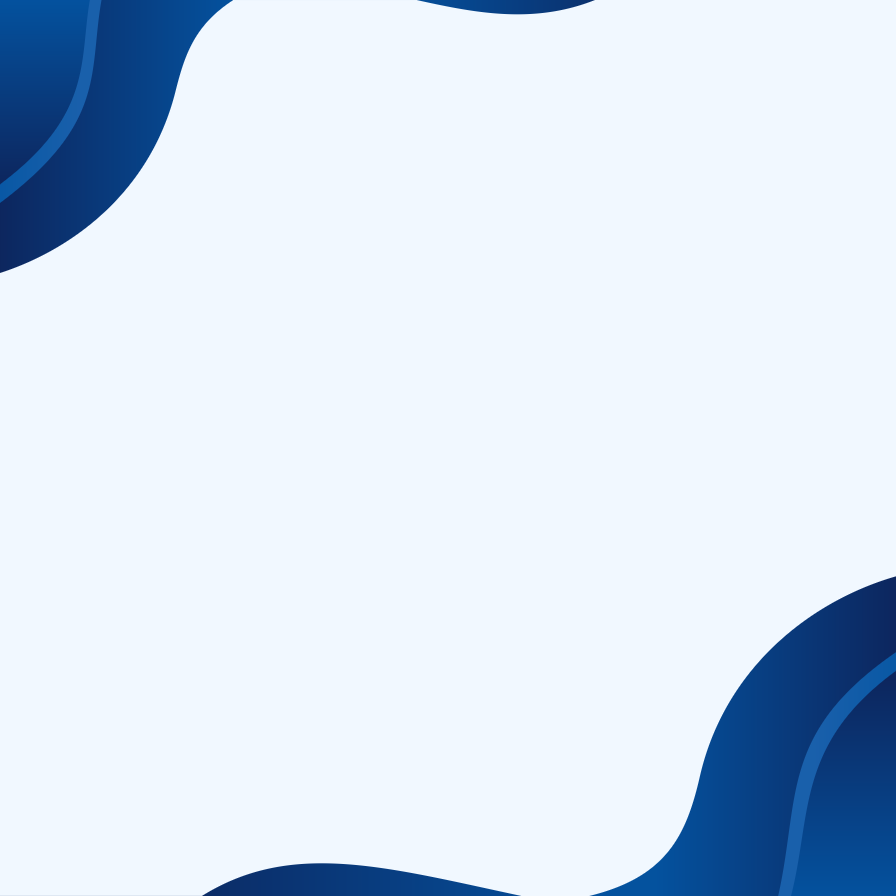
This background is drawn by a Shadertoy shader. Its source:

```glsl
#define GRID 768.0
#define PAPER vec3(0.945, 0.973, 1.0)
#define NAVY vec3(0.05, 0.15, 0.37)
#define AZURE vec3(0.015, 0.32, 0.62)
#define RIBBON_START vec3(0.035, 0.345, 0.645)
#define RIBBON_END vec3(0.10, 0.375, 0.67)

vec2 bezier(vec2 a, vec2 b, vec2 c, vec2 d, float t) {
    float s = 1.0 - t;
    return s * s * s * a + 3.0 * s * s * t * b + 3.0 * s * t * t * c + t * t * t * d;
}

// Signed distance estimate to a curve whose y falls from a to d; negative on the low-x side
float curveSide(vec2 p, vec2 a, vec2 b, vec2 c, vec2 d) {
    float lo = 0.0, hi = 1.0;
    for (int i = 0; i < 16; i++) {
        float mid = 0.5 * (lo + hi);
        if (bezier(a, b, c, d, mid).y > p.y) lo = mid;
        else hi = mid;
    }
    float t = 0.5 * (lo + hi), s = 1.0 - t;
    vec2 tangent = s * s * (b - a) + 2.0 * s * t * (c - b) + t * t * (d - c);
    float side = (p.x - bezier(a, b, c, d, t).x) * abs(tangent.y) / length(tangent);
    return p.y > a.y ? max(side, p.y - a.y) : side;
}

float coverage(float side, float pixel) {
    return clamp(0.5 - side / pixel, 0.0, 1.0);
}

// Corner layers, with q measured inward from the corner
vec3 paintCorner(vec3 color, vec2 q, float wave, float outer, float inner, vec2 reach, float pixel) {
    vec3 waveColor = mix(NAVY, AZURE, clamp(q.x / reach.x, 0.0, 1.0));
    vec3 ribbonColor = mix(RIBBON_START, RIBBON_END, clamp(q.x / 70.0, 0.0, 1.0));
    vec3 coreColor = mix(AZURE, NAVY, clamp(q.y / reach.y, 0.0, 1.0));
    color = mix(color, waveColor, coverage(wave, pixel));
    color = mix(color, ribbonColor, coverage(outer, pixel));
    return mix(color, coreColor, coverage(inner, pixel));
}

void mainImage(out vec4 fragColor, in vec2 fragCoord) {
    vec2 p = fragCoord / iResolution.xy * GRID;
    float pixel = GRID / iResolution.y;
    vec3 color = PAPER;

    // Shallow swells along the top and bottom
    vec2 top = vec2(GRID - p.y, p.x);
    float topSwell = curveSide(top, vec2(0, 510), vec2(21, 457), vec2(11, 407), vec2(0, 357));
    float bottomSwell = curveSide(p.yx, vec2(0, 447), vec2(25, 330), vec2(48, 250), vec2(0, 173));
    vec3 topColor = mix(AZURE, NAVY, clamp((p.x - 340.0) / 225.0, 0.0, 1.0));
    vec3 bottomColor = mix(NAVY, AZURE, clamp((p.x - 120.0) / 400.0, 0.0, 1.0));
    color = mix(color, topColor, coverage(topSwell, pixel));
    color = mix(color, bottomColor, coverage(bottomSwell, pixel));

    // Upper left corner
    vec2 q = vec2(p.x, GRID - p.y);
    float wave = q.y > 80.0
        ? curveSide(q, vec2(0, 234), vec2(62, 214), vec2(128, 165), vec2(150, 80))
        : curveSide(q, vec2(150, 80), vec2(158, 48), vec2(166, 22), vec2(200, 0));
    float outer = curveSide(q, vec2(0, 174), vec2(92, 105), vec2(76, 62), vec2(87, 0));
    float inner = curveSide(q, vec2(0, 158), vec2(80, 98), vec2(68, 52), vec2(77, 0));
    color = paintCorner(color, q, wave, outer, inner, vec2(200, 158), pixel);

    // Lower right corner, turned half way round
    q = vec2(GRID - p.x, p.y);
    wave = q.y > 103.0
        ? curveSide(q, vec2(0, 274), vec2(70, 254), vec2(146, 198), vec2(168, 103))
        : curveSide(q, vec2(168, 103), vec2(180, 50), vec2(198, 16), vec2(263, 0));
    outer = curveSide(q, vec2(0, 209), vec2(100, 140), vec2(82, 85), vec2(101, 0));
    inner = curveSide(q, vec2(0, 193), vec2(86, 130), vec2(72, 70), vec2(90, 0));
    color = paintCorner(color, q, wave, outer, inner, vec2(205, 185), pixel);

    fragColor = vec4(color, 1.0);
}
```
